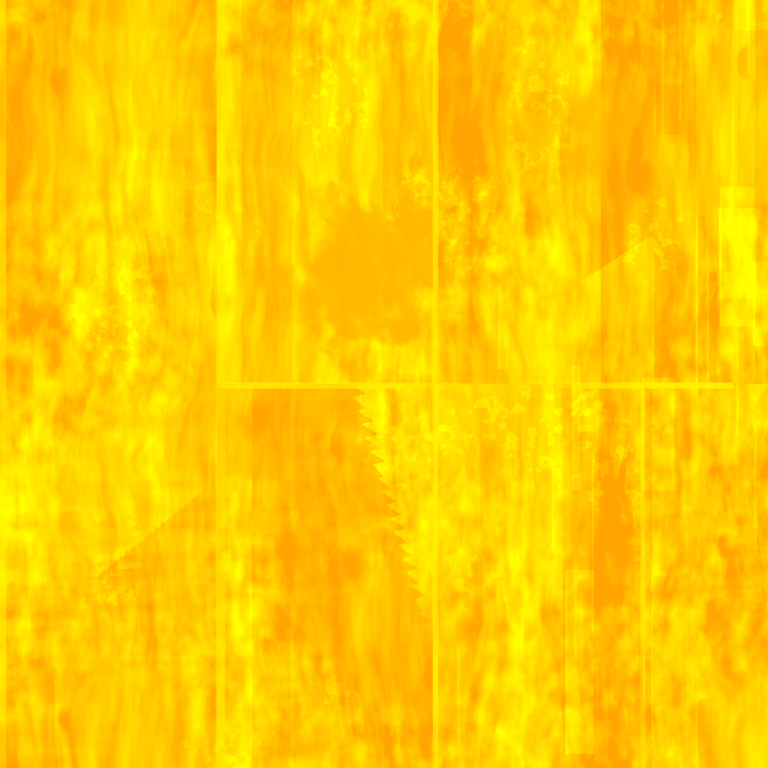
Write a three.js fragment shader that draws this texture.

```glsl
// Patchwork of golden yellow wooden boards with streaky grain, knots and worn patches.
varying vec2 vUv;
const float EDGE = 0.001;        // softness of crisp borders
const float DARKEST = 0.645;     // green level of deep amber
const float WORN_LEVEL = 0.71;   // green level of flat amber stains
const float SEAM_LEVEL = 0.94;   // green level of pale seams

float hash(vec2 p) {
  vec3 q = fract(p.xyx * 0.1031);
  q += dot(q, q.yzx + 33.33);
  return fract((q.x + q.y) * q.z);
}
float noise(vec2 p) {
  vec2 i = floor(p), f = fract(p);
  f = f * f * (3.0 - 2.0 * f);
  float low = mix(hash(i), hash(i + vec2(1.0, 0.0)), f.x);
  float high = mix(hash(i + vec2(0.0, 1.0)), hash(i + 1.0), f.x);
  return mix(low, high, f.y);
}
// Layered noise centred on zero, turned between layers by the given matrix
float layers(vec2 p, mat2 turn) {
  float sum = 0.0, amp = 0.53;
  for (int i = 0; i < 4; i++) {
    sum += amp * (noise(p) - 0.5);
    p = turn * p + 17.3;
    amp *= 0.5;
  }
  return sum;
}
float streaks(vec2 p) { return layers(p, mat2(2.03, 0.0, 0.0, 2.03)); }
float clouds(vec2 p) { return layers(p, mat2(1.6, 1.2, -1.2, 1.6)); }

float above(float edge, float x) { return smoothstep(edge - EDGE, edge + EDGE, x); }
float band(float x, float centre, float halfWidth) { return above(-halfWidth, -abs(x - centre)); }
float box(vec2 p, vec2 centre, vec2 halfSize) {
  return band(p.x, centre.x, halfSize.x) * band(p.y, centre.y, halfSize.y);
}
// Tone of narrow boards with uneven widths
float stripTone(float x, float count, float seed) {
  float i = floor(x * count);
  float cut = 0.2 + 0.6 * hash(vec2(i, seed + 3.0));
  float side = above(cut / count, x - i / count);
  return mix(hash(vec2(i, seed)), hash(vec2(i + 1.0, seed)), side) - 0.5;
}
// Sparse upright oval knots, one per chosen cell
float knots(vec2 p, vec2 cells, float share) {
  vec2 i = floor(p * cells);
  vec2 centre = 0.25 + 0.5 * vec2(hash(i + 5.0), hash(i + 41.0));
  float size = mix(0.6, 1.5, hash(i + 77.0));
  float d = length((fract(p * cells) - centre) / vec2(0.1, 0.11)) / size;
  return (1.0 - smoothstep(0.4, 1.4, d)) * step(hash(i + 19.0), share);
}
// Patch that is sharp along the line from a to b and fades out to its left
float slantPatch(vec2 p, vec2 a, vec2 b, float fade, float teeth) {
  float len = length(b - a);
  vec2 dir = (b - a) / len;
  float u = dot(p - a, dir) / len;
  float v = dot(p - a, vec2(-dir.y, dir.x));
  v -= teeth * fract(u * 20.0) * (0.5 + hash(vec2(floor(u * 20.0), 6.0)));
  float ends = smoothstep(0.0, 0.03, u) * (1.0 - smoothstep(0.75, 1.0, u));
  return above(0.0, v) * exp(-max(v, 0.0) / fade) * ends;
}
// Stain with a ragged outline
float stain(vec2 p, vec2 centre, vec2 radius) {
  float d = length((p - centre) / radius) - 1.0;
  return 1.0 - smoothstep(-0.4, 0.4, d + 2.4 * clouds(p * 28.0));
}
// Scattered upright slats, each with a thin pale left border
float slats(vec2 p) {
  float tone = 0.0;
  for (int i = 0; i < 24; i++) {
    float k = float(i) + 1.0;
    vec2 centre = vec2(mix(0.3, 1.0, sqrt(hash(vec2(k, 2.0)))), hash(vec2(k, 8.0)));
    vec2 size = mix(vec2(0.004, 0.03), vec2(0.028, 0.13), vec2(hash(vec2(k, 14.0)), hash(vec2(k, 23.0))));
    tone += box(p, centre, size) * (hash(vec2(k, 31.0)) - 0.45);
    tone += 0.4 * box(p, centre - vec2(size.x, 0.0), vec2(0.0016, size.y));
  }
  return tone;
}

void main() {
  vec2 p = vUv;
  // Large panels: four columns, split at mid height except on the left
  float upper = above(0.5, p.y);
  float lastEdge = mix(0.837, 0.957, step(0.5, p.y));
  vec3 past = vec3(above(0.283, p.x), above(0.567, p.x), above(lastEdge, p.x));
  float seed = 13.0 * dot(step(vec3(0.283, 0.567, lastEdge), vec3(p.x)), vec3(1.0));
  seed += 57.0 * step(0.5, p.y) * step(0.283, p.x);
  vec4 tones = mix(vec4(0.79, 0.78, 0.83, 0.80), vec4(0.78, 0.835, 0.78, 0.79), upper);
  float level = mix(mix(mix(tones.x, tones.y, past.x), tones.z, past.y), tones.w, past.z);
  // Boards and slats
  level += mix(0.04, 0.12, past.x) * mix(stripTone(p.x, 17.0, 4.0), stripTone(p.x, 15.0, 9.0), upper);
  level += 0.15 * slats(p);
  // Wavy grain, broad shading and mottling
  float knot = knots(p, vec2(8.0, 6.0), 0.55);
  vec2 g = p + vec2(0.06 * clouds(p * vec2(8.0, 5.0) + seed) + 0.008 * knot, 0.0);
  level += 0.27 * streaks(g * vec2(46.0, 5.0) + seed);
  level += 0.20 * streaks(g * vec2(85.0, 15.0) + seed + 35.0);
  level += 0.26 * clouds(p * vec2(6.0, 3.5) + seed + 90.0);
  level += 0.34 * clouds(p * vec2(58.0, 44.0) + 140.0) * smoothstep(0.2, 0.8, noise(p * 6.0 + 30.0));
  level += 0.10 * streaks(p * vec2(14.0, 95.0) + seed) * smoothstep(0.4, 0.8, noise(p * 4.0 + 70.0));
  float speckle = smoothstep(0.06, 0.16, clouds(p * 95.0));
  level += 0.08 * speckle * smoothstep(0.04, 0.2, clouds(p * 7.0 + 60.0));
  // Slanted and saw-toothed patches
  level += 0.10 * slantPatch(p, vec2(0.13, 0.25), vec2(0.283, 0.375), 0.07, 0.002);
  level += 0.10 * slantPatch(p, vec2(0.85, 0.695), vec2(0.75, 0.63), 0.08, 0.001);
  float sawn = slantPatch(p, vec2(0.455, 0.5), vec2(0.56, 0.15), 0.25, 0.012) * (1.0 - past.y) * (1.0 - upper);
  level += 0.12 * sawn;
  // Flat amber stains and knots
  float worn = stain(p, vec2(0.5, 0.65), vec2(0.1, 0.08)) * upper * (1.0 - past.y);
  worn = max(worn, 0.8 * stain(p, vec2(0.78, 0.83), vec2(0.05, 0.06)));
  worn = max(worn, 0.5 * stain(p, vec2(0.41, 0.38), vec2(0.08, 0.13)) * (1.0 - sawn) * (1.0 - upper));
  level = mix(level, WORN_LEVEL, 0.85 * worn) - 0.08 * knot;
  // Pale seams, uneven along their length
  float seam = 0.6 * band(p.x, 0.287, 0.006) + band(p.x, 0.567, 0.0035);
  seam += 0.7 * band(p.x, lastEdge, 0.003) + 0.6 * band(p.x, 0.003, 0.005);
  seam *= 0.35 + 0.65 * noise(vec2(p.x * 20.0, p.y * 9.0));
  seam = max(seam, box(p, vec2(0.619, 0.498), vec2(0.336, 0.004)) * noise(vec2(p.x * 14.0, 3.0)));
  level = mix(level, SEAM_LEVEL, clamp(seam, 0.0, 1.0));
  gl_FragColor = vec4(1.0, clamp(level, DARKEST, 1.0), 0.0, 1.0);
}
```
